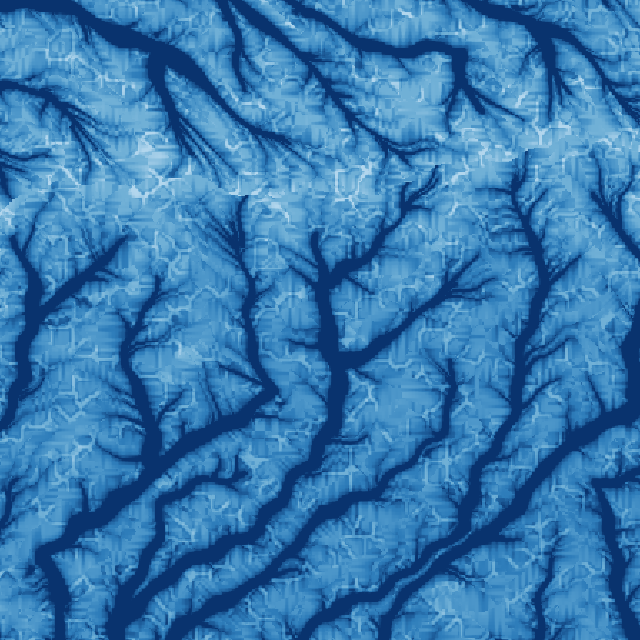
Give the GLSL for this texture, as a WebGL 2 fragment shader.

```glsl
#version 300 es
precision highp float;
// Branching river valleys draining both sides of a ridge, with combed blue slopes.
uniform vec2 u_resolution;
out vec4 outColor;

const vec2 BASIN = vec2(0.15, 0.12);
const float GRID = 192.0;

float hash(vec2 p) {
  return fract(sin(dot(p, vec2(127.1, 311.7))) * 43758.5);
}

vec2 hash2(vec2 p) {
  return vec2(hash(p), hash(p + 37.4));
}

float along(vec2 p, vec2 a, vec2 b) {
  vec2 ab = b - a;
  return clamp(dot(p - a, ab) / dot(ab, ab), 0.0, 1.0);
}

float latticeNoise(vec2 p) {
  vec2 i = floor(p), f = p - i;
  return mix(mix(hash(i), hash(i + vec2(1, 0)), f.x),
             mix(hash(i + vec2(0, 1)), hash(i + 1.0), f.x), f.y);
}

// River graph: each node drains one row down, straight or one column left.
float drift(vec2 n) { return step(0.5, hash(n + 11.3)); }

vec2 node(vec2 n) { return (n + 0.18 + 0.64 * hash2(n)) * BASIN; }

float feeders(vec2 n) {
  return 1.0 - drift(n - vec2(0, 1)) + drift(n + vec2(1, -1));
}

float flow(vec2 n) {
  vec2 a = n - vec2(0, 1), b = n + vec2(1, -1);
  return 1.0 + (1.0 - drift(a)) * (1.0 + feeders(a)) + drift(b) * (1.0 + feeders(b));
}

// Distance to the nearest channel in x, direction away from it in yz.
vec3 channels(vec2 p) {
  vec4 rivers[20];
  vec3 best = vec3(9.0, 1.0, 0.0);
  vec2 home = floor(p / BASIN);
  for (int k = 0; k < 20; k++) {
    vec2 n = home + vec2(k % 5 - 2, k / 5 - 2);
    vec2 m = n + vec2(-drift(n), 1.0);
    vec2 hidden = vec2(0.0, n.y < 0.0 ? -9.0 : 0.0);
    vec2 a = node(n) + hidden, b = node(m) + hidden;
    rivers[k] = vec4(a, b);
    float h = along(p, a, b);
    vec2 away = p - mix(a, b, h);
    float width = 0.001 + 0.0023 * mix(flow(n) - 0.6, flow(m), h);
    float d = length(away) - width * smoothstep(-0.05, 0.25, p.y);
    if (d < best.x) best = vec3(d, away);
  }
  // Tributaries reach for the nearest river, bending downstream.
  vec2 nook = floor(p / 0.042);
  for (int k = 0; k < 25; k++) {
    vec2 n = nook + vec2(k % 5 - 2, k / 5 - 2);
    vec2 a = (n + hash2(n + 71.0)) * 0.042, mouth = a;
    float reach = 0.09;
    for (int r = 0; r < 20; r++) {
      vec2 s = rivers[r].xy, e = rivers[r].zw;
      vec2 c = mix(s, e, along(a, s, e));
      float d = distance(a, c);
      if (d < reach) {
        reach = d;
        mouth = c + normalize(e - s) * d * 0.7;
      }
    }
    if (reach > 0.085 || reach < 0.008) continue;
    float h = along(p, a, mouth);
    vec2 away = p - mix(a, mouth, h);
    float faint = 0.013 * hash(n + 5.0) * (1.2 - h);
    float d = length(away) - 0.0035 * h + faint;
    if (d < best.x) best = vec3(d, away);
  }
  return best;
}

// Square-metric cellular noise: gap between the two nearest points.
float crinkle(vec2 p) {
  vec2 home = floor(p), near = vec2(9.0);
  for (int k = 0; k < 9; k++) {
    vec2 n = home + vec2(k % 3 - 1, k / 3 - 1);
    vec2 o = abs(n + hash2(n + 3.0) - p);
    float d = max(o.x, o.y);
    near = d < near.x ? vec2(d, near.x) : vec2(near.x, min(near.y, d));
  }
  return near.y - near.x;
}

vec3 palette(float t) {
  vec3 c = mix(vec3(0.035, 0.20, 0.43), vec3(0.11, 0.36, 0.60), smoothstep(0.08, 0.22, t));
  c = mix(c, vec3(0.18, 0.49, 0.73), smoothstep(0.22, 0.42, t));
  c = mix(c, vec3(0.30, 0.59, 0.79), smoothstep(0.42, 0.65, t));
  c = mix(c, vec3(0.44, 0.69, 0.84), smoothstep(0.65, 0.85, t));
  return mix(c, vec3(0.70, 0.84, 0.93), smoothstep(0.88, 1.15, t));
}

void main() {
  // Softly stepped terrain grid
  vec2 g = gl_FragCoord.xy / min(u_resolution.x, u_resolution.y) * GRID;
  vec2 cell = floor(g) + smoothstep(0.2, 0.8, fract(g));
  vec2 p = cell / GRID;

  // Wander the channels and fold the land at the ridge
  vec2 w = p + 0.009 * sin(p.yx * 31.0 + vec2(0.0, 2.0)) + 0.004 * sin(p.yx * 83.0 + p * 40.0);
  float rise = w.y - (0.68 + 0.08 * w.x + 0.025 * sin(w.x * 9.0));
  float upper = step(0.0, rise), v = abs(rise);
  vec3 channel = channels(vec2(w.x + upper * (5.3 + 0.5 * v), v));

  // Comb the slopes along the grid direction that runs downhill
  vec2 downhill = channel.yz * vec2(1.0, upper * 2.0 - 1.0);
  vec2 axis = round(normalize(downhill + 1e-5) * 0.75);
  float streak = latticeNoise(vec2(dot(cell, vec2(-axis.y, axis.x)), dot(cell, axis) / 8.0));
  float d = max(channel.x, 0.0) * (0.45 + 1.1 * streak);
  float slope = 1.0 - exp(-90.0 * d);

  // Tone: slope, streaks, broad patches, ridge glow and creases
  float patches = sin(p.x * 17.0 + 3.0 * sin(p.y * 11.0)) * sin(p.y * 19.0 + 2.0 * sin(p.x * 13.0));
  float t = 0.04 + 0.59 * slope + 0.22 * (streak - 0.5) * slope;
  t += slope * (0.07 * patches + 0.28 * exp(-v * 7.0) + 0.1 * upper);
  float gap = crinkle(cell / 7.0);
  float crease = 0.24 * (1.0 - smoothstep(0.04, 0.16, gap)) - 0.15 * smoothstep(0.1, 0.2, gap) * (1.0 - smoothstep(0.2, 0.36, gap));
  t += crease * smoothstep(0.1, 0.5, slope) * smoothstep(-0.3, 0.5, sin(p.x * 43.0 + 4.0 * sin(p.y * 29.0)));
  outColor = vec4(palette(t), 1.0);
}
```
